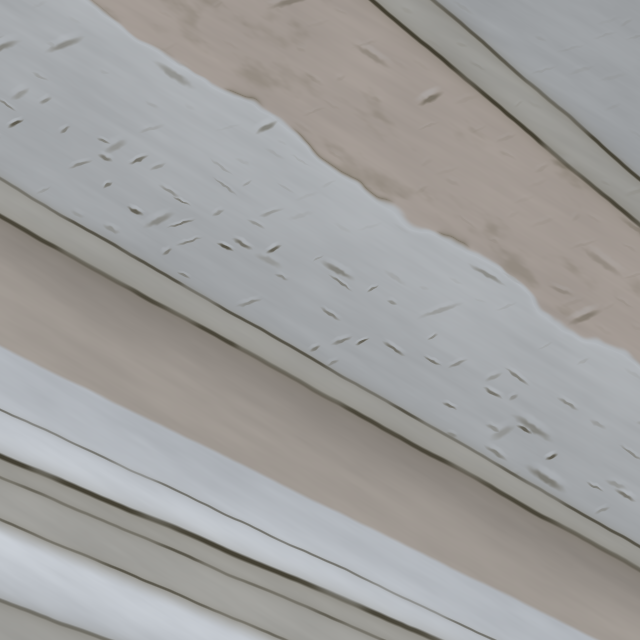
This texture is drawn by a Shadertoy shader. Its source:

```glsl
// Weathered painted boards running diagonally, with peeled paint, grooves and dents.
// Slanted signed distances layer the boards from top right to bottom left;
// stretched noise gives the grain and a jittered cell loop scatters the dents.

const vec3 PAINT  = vec3(0.640, 0.653, 0.665);
const vec3 BARE   = vec3(0.630, 0.597, 0.572);
const vec3 STRIP  = vec3(0.605, 0.603, 0.588);
const vec3 SHADED = vec3(0.605, 0.580, 0.555);
const vec3 PALE   = vec3(0.690, 0.708, 0.730);
const vec3 BRIGHT = vec3(0.770, 0.790, 0.815);
const vec3 DIRT   = vec3(0.400, 0.375, 0.310);
const vec3 CRACK  = vec3(0.220, 0.205, 0.155);
const float GRAIN_ANGLE = 0.54;

float hash(vec2 p) {
    vec3 q = fract(vec3(p.xyx) * 0.1031);
    q += dot(q, q.yzx + 33.33);
    return fract((q.x + q.y) * q.z);
}

float noise(vec2 p) {
    vec2 i = floor(p), f = fract(p);
    f = f * f * (3.0 - 2.0 * f);
    return mix(mix(hash(i), hash(i + vec2(1.0, 0.0)), f.x),
               mix(hash(i + vec2(0.0, 1.0)), hash(i + vec2(1.0, 1.0)), f.x), f.y);
}

float fbm(vec2 p) {
    float sum = 0.0, amp = 0.5;
    for (int i = 0; i < 4; i++) {
        sum += amp * noise(p);
        p = p * 2.03 + 17.1;
        amp *= 0.5;
    }
    return sum;
}

vec2 turn(vec2 p, float a) {
    float c = cos(a), s = sin(a);
    return vec2(c * p.x + s * p.y, c * p.y - s * p.x);
}

// Signed distance to a slanted line, positive below it (y points down).
float slant(vec2 p, float start, float slope) {
    return (p.y - start - slope * p.x) / sqrt(1.0 + slope * slope);
}

float below(float d, float soft) { return smoothstep(-soft, soft, d); }

// Dark line with a dirty halo, worn unevenly along its length.
vec3 groove(vec3 col, float d, float width, float strength, float along, float px) {
    float wear = mix(0.5, 1.0, smoothstep(0.25, 0.65, noise(vec2(along * 16.0, width * 9000.0))));
    float line = 1.0 - smoothstep(width * 0.3, width + px, abs(d));
    col = mix(col, DIRT, 0.4 * strength * exp(-abs(d) / (width * 2.5)));
    return mix(col, CRACK, strength * wear * line);
}

// Scattered strokes along and across the grain: x is the hollow, y its lit lip.
vec2 dents(vec2 p, float cell, float density) {
    vec2 mark = vec2(0.0), id = floor(p / cell);
    for (int k = 0; k < 9; k++) {
        vec2 c = id + vec2(k % 3 - 1, k / 3 - 1);
        float pick = hash(c + 3.7), size = hash(c + 19.3);
        vec2 center = (c + 0.15 + 0.7 * vec2(hash(c + 41.0), hash(c + 73.0))) * cell;
        float angle = hash(c + 7.9) < 0.55 ? 0.5 : -0.4;
        vec2 q = turn(p - center, angle + 0.3 * (size - 0.5));
        q.y += 0.0025 * (noise(p * 150.0) - 0.5);
        vec2 r = cell * vec2(mix(0.18, 0.5, size), mix(0.045, 0.085, pick / density));
        float on = step(pick, density) * mix(0.35, 1.0, hash(c + 57.0));
        float hollow = 1.0 - smoothstep(0.3, 1.2, length(q / r));
        float lip = 1.0 - smoothstep(0.2, 1.3, length((q + vec2(0.0, 1.6 * r.y)) / r));
        mark = max(mark, on * vec2(hollow, lip));
    }
    return mark;
}

void mainImage(out vec4 fragColor, in vec2 fragCoord) {
    vec2 uv = fragCoord / iResolution.xy;
    vec2 p = vec2(uv.x, 1.0 - uv.y);
    float px = 1.0 / iResolution.y;
    vec2 g = turn(p, GRAIN_ANGLE);
    float wobble = 0.006 * (fbm(p * 11.0) - 0.47);

    // Board edges from top right to bottom left
    float topOuter = slant(p, -0.587, 0.867) + wobble;
    float topInner = slant(p, -0.484, 0.836) + wobble;
    float peel  = slant(p, -0.10, 0.68) + 0.07 * (fbm(g * vec2(7.0, 9.0)) - 0.47);
    float bead  = slant(p, 0.280, 0.575) + wobble;
    float joint = slant(p, 0.338, 0.552) + wobble;
    float ledge = slant(p, 0.542, 0.489) + wobble;
    float hair  = slant(p, 0.640, 0.465) + wobble;
    float gap   = slant(p, 0.712, 0.420) + wobble;
    float rim   = slant(p, 0.745, 0.425) + wobble;
    float step1 = slant(p, 0.812, 0.420) + wobble;
    float step2 = slant(p, 0.938, 0.370) + wobble;

    // Flat layers with soft light across each board
    vec3 col = mix(PAINT * 0.95, STRIP, below(topOuter, 0.003));
    col = mix(col, BARE, below(topInner, 0.003));
    col = mix(col, PAINT * mix(1.04, 0.97, below(peel - 0.15, 0.15)), below(peel, px + 0.002));
    col = mix(col, STRIP * 1.02, below(bead, 0.006));
    col = mix(col, SHADED * mix(0.88, 1.03, below(joint - 0.05, 0.06)), below(joint, 0.003));
    col = mix(col, mix(PALE, BRIGHT, below(hair, 0.05)), below(ledge, px + 0.002));
    col = mix(col, STRIP * 1.03, below(gap, 0.004));
    col = mix(col, mix(BRIGHT, PALE, below(step1 - 0.07, 0.04)), below(step1 - 0.012, 0.014));
    col = mix(col, STRIP, below(step2, 0.005));

    // Grain, blotches and the ragged lip of the peeled paint
    float bare = below(topInner, 0.003) * below(-peel, 0.003);
    col *= 1.0 + 0.07 * (fbm(g * vec2(9.0, 75.0)) - 0.47) + 0.06 * (fbm(p * 7.0) - 0.47);
    col = mix(col, DIRT, bare * 0.25 * smoothstep(0.55, 0.8, fbm(g * vec2(12.0, 30.0) + 5.0)));
    float ragged = smoothstep(0.5, 0.75, noise(g * vec2(15.0, 4.0)));
    col = mix(col, DIRT, 0.6 * ragged * exp(-abs(peel + 0.003) / 0.003));
    col = mix(col, BRIGHT, 0.3 * exp(-abs(peel - 0.006) / 0.004));

    // Dents crowd the middle of the painted board and thin out elsewhere
    float crowd = exp(-pow(slant(p, 0.17, 0.61) / 0.085, 2.0));
    float face = below(-bead, 0.004) * (1.0 - below(topInner, 0.004) * below(-topOuter, 0.004));
    vec2 mark = dents(p, 0.046, 0.6) * face * max(crowd, 0.12);
    mark = max(mark, dents(p + 3.1, 0.085, 0.22) * face * 0.6);
    col = mix(col, BRIGHT, 0.4 * mark.y);
    col = mix(col, mix(DIRT, CRACK, mark.x * 0.7), 0.85 * mark.x);

    // Grooves between the boards
    col = groove(col, topOuter, 0.0030, 0.85, g.x, px);
    col = groove(col, topInner, 0.0035, 0.90, g.x, px);
    col = groove(col, bead, 0.0022, 0.70, g.x, px);
    col = groove(col, joint, 0.0038, 0.80, g.x, px);
    col = groove(col, hair, 0.0013, 0.50, g.x, px);
    col = groove(col, gap, 0.0045, 0.90, g.x, px);
    col = groove(col, rim, 0.0020, 0.65, g.x, px);
    col = groove(col, step1, 0.0018, 0.65, g.x, px);
    col = groove(col, step2, 0.0032, 0.80, g.x, px);
    fragColor = vec4(clamp(col, 0.0, 1.0), 1.0);
}
```
